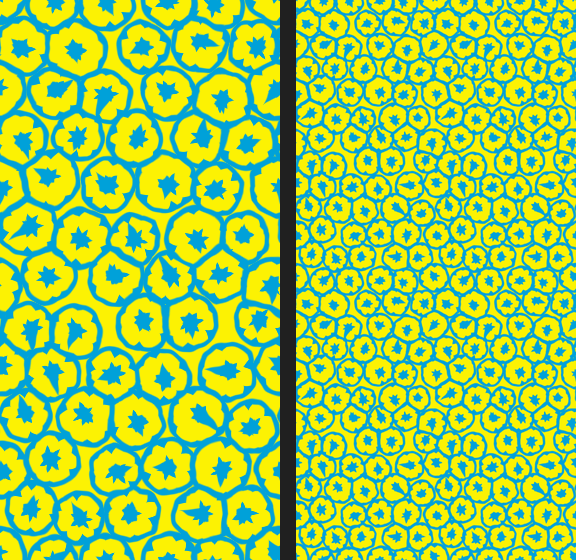
Left: one tile. Right: repeated 2 by 2.
A Shadertoy shader for this pattern:

```glsl
// Tiling field of ragged yellow blossoms on blue, packed on a jittered hex lattice.
// Signed radial distances to the two closest blossoms give petals, gaps and the
// small scraps between them; star-shaped hearts, slits and notches are carved out.

const float TAU = 6.2831853;
const vec2 LATTICE = vec2(5.0, 12.0);   // blossoms across, rows up
const float ROW_HEIGHT = 10.0 / 12.0;   // the canvas is 5 x 10 units

vec2 wrapCell(vec2 cell, vec2 period) {
    return floor(mod(cell + 0.5, period));
}

vec3 hash3(vec2 p) {
    vec3 q = fract(p.xyx * vec3(0.1031, 0.1030, 0.0973));
    q += dot(q, q.yxz + 33.33);
    return fract((q.xxy + q.yzz) * q.zyx);
}

// Gradient noise that repeats after a whole number of cells
float cornerSlope(vec2 cell, vec2 offset, vec2 period) {
    float a = TAU * hash3(wrapCell(cell, period) + 17.0).x;
    return dot(vec2(cos(a), sin(a)), offset);
}

float gradientNoise(vec2 p, vec2 period) {
    vec2 i = floor(p), f = fract(p), u = f * f * (3.0 - 2.0 * f), e = vec2(1, 0);
    return mix(mix(cornerSlope(i, f, period), cornerSlope(i + e, f - e, period), u.x),
               mix(cornerSlope(i + e.yx, f - e.yx, period),
                   cornerSlope(i + 1.0, f - 1.0, period), u.x), u.y);
}

float turnOf(vec2 d) {
    return atan(d.y, d.x + 1e-6) / TAU + 0.5;
}

// Straight runs between n random corners around a full turn
float facets(float turn, float n, float seed) {
    float x = turn * n, k = floor(x);
    return mix(hash3(vec2(mod(k, n), seed)).x,
               hash3(vec2(mod(k + 1.0, n), seed)).x, fract(x));
}

// n irregular triangular spikes around a full turn
float spikes(float turn, float n, float halfWidth, float seed) {
    float x = turn * n;
    vec3 h = hash3(vec2(mod(floor(x), n), seed));
    float peak = mix(halfWidth, 1.0 - halfWidth, h.x);
    return max(0.0, 1.0 - abs(fract(x) - peak) / halfWidth) * mix(0.2, 1.0, h.y);
}

// Positive outside the star-shaped heart and its slit
float heart(vec2 d, float seed) {
    vec3 h = hash3(vec2(seed, 71.0));
    d -= 0.09 * (h.xy - 0.5);
    float turn = turnOf(d);
    float star = length(d) - 0.105 - 0.05 * facets(turn, 7.0, seed + 5.0)
               - 0.11 * spikes(turn, 7.0, 0.34, seed + 9.0);
    float a = TAU * h.z;
    vec2 v = mat2(cos(a), -sin(a), sin(a), cos(a)) * d;
    float reach = mix(0.16, 0.52, h.x * h.y + 0.25 * h.x);
    float slit = max(-v.x, abs(v.y) - 0.13 * (1.0 - v.x / reach));
    return min(star, slit);
}

void mainImage(out vec4 fragColor, in vec2 fragCoord) {
    vec2 q = fragCoord / iResolution.xy * vec2(5, 10);

    // Ragged edges
    vec2 fine = vec2(25, 50);
    q += 0.035 * vec2(gradientNoise(q * 5.0, fine),
                      gradientNoise(q * 5.0 + vec2(11.3, 7.7), fine));

    // The two closest blossoms
    float nearest = 9.0, second = 9.0, seed = 0.0;
    vec2 toCentre = vec2(0);
    float baseRow = round(q.y / ROW_HEIGHT);
    for (int j = -1; j <= 1; j++) {
        float row = baseRow + float(j);
        float shift = 0.5 * mod(row, 2.0);
        for (int i = -1; i <= 1; i++) {
            vec2 cell = vec2(round(q.x - shift) + float(i), row);
            vec2 id = wrapCell(cell, LATTICE);
            vec3 h = hash3(id + 3.0);
            vec2 centre = cell + vec2(shift, 0) + vec2(0.32, 0.30) * (h.xy - 0.5);
            vec2 d = q - centre * vec2(1, ROW_HEIGHT);
            float s = id.x + id.y * LATTICE.x + 1.0;
            float radius = mix(0.38, 0.47, h.z) + 0.07 * (facets(turnOf(d), 13.0, s) - 0.4);
            float dist = length(d) - radius;
            if (dist < nearest) {
                second = nearest;
                nearest = dist;
                toCentre = d;
                seed = s;
            } else {
                second = min(second, dist);
            }
        }
    }

    // Petals, hearts and the scraps between blossoms
    float gap = 0.052 + 0.03 * gradientNoise(q * 2.0, vec2(10, 20));
    float notch = 0.12 * spikes(turnOf(toCentre), 6.0, 0.2, seed + 40.0);
    float petals = min(-nearest - notch, 0.5 * (second - nearest) - gap);
    petals = min(petals, heart(toCentre, seed));
    float shape = max(petals, nearest - 0.085);

    float soft = 5.0 / iResolution.x;
    vec3 blue = vec3(0.0, 0.63, 0.85), yellow = vec3(0.99, 0.95, 0.01);
    fragColor = vec4(mix(blue, yellow, smoothstep(-soft, soft, shape)), 1);
}
```
